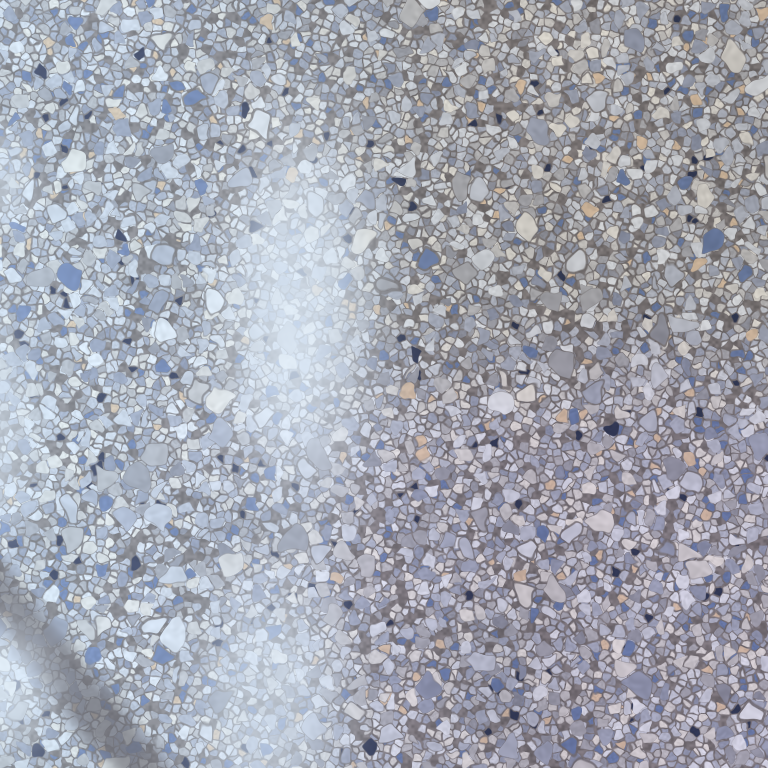
A WebGL 1 fragment shader for this texture:

```glsl
precision highp float;
// Polished terrazzo: three sizes of rounded Voronoi stone chips set in grey
// cement, then lit by soft window glare, a cool-to-warm drift of tint and a
// dark diagonal shadow. All lengths are fractions of the canvas.
uniform vec2 u_resolution;

const vec3 CEMENT = vec3(0.46, 0.445, 0.45);
const vec3 SLATE = vec3(0.50, 0.53, 0.61);
const vec3 MARBLE = vec3(0.82, 0.84, 0.86);
const vec3 BLUE = vec3(0.40, 0.47, 0.62);
const vec3 NAVY = vec3(0.19, 0.22, 0.32);
const vec3 TAN = vec3(0.78, 0.70, 0.61);
const vec3 GLARE = vec3(0.89, 0.945, 1.0);
const vec3 SHADOW = vec3(0.42, 0.42, 0.45);

vec2 hash2(vec2 p) {
  vec3 q = fract(p.xyx * vec3(0.1031, 0.1030, 0.0973));
  q += dot(q, q.yzx + 33.33);
  return fract((q.xx + q.yz) * q.zy);
}

float noise(vec2 p) {
  vec2 i = floor(p), f = fract(p);
  f = f * f * (3.0 - 2.0 * f);
  float low = mix(hash2(i).x, hash2(i + vec2(1.0, 0.0)).x, f.x);
  float high = mix(hash2(i + vec2(0.0, 1.0)).x, hash2(i + 1.0).x, f.x);
  return mix(low, high, f.y);
}

float cloud(vec2 p) {
  return 0.6 * noise(p) + 0.28 * noise(p * 2.1 + 7.0) + 0.12 * noise(p * 4.3 + 19.0);
}

vec2 rotate(vec2 p, float a) {
  return vec2(cos(a) * p.x - sin(a) * p.y, sin(a) * p.x + cos(a) * p.y);
}

float smoothMin(float a, float b, float k) {
  float h = max(k - abs(a - b), 0.0) / k;
  return min(a, b) - h * h * k * 0.25;
}

vec2 cellPoint(vec2 cell) {
  return cell + 0.07 + 0.86 * hash2(cell);
}

// x: rounded distance to the cell border, yz: cell id.
vec3 voronoi(vec2 p) {
  vec2 home = floor(p), nearest = home;
  float best = 9.0;
  for (int j = -1; j <= 1; j++)
  for (int i = -1; i <= 1; i++) {
    vec2 cell = home + vec2(float(i), float(j));
    vec2 d = cellPoint(cell) - p;
    if (dot(d, d) < best) { best = dot(d, d); nearest = cell; }
  }
  vec2 a = cellPoint(nearest) - p;
  float border = 1.0;
  for (int j = -2; j <= 2; j++)
  for (int i = -2; i <= 2; i++) {
    if (i == 0 && j == 0) continue;
    vec2 b = cellPoint(nearest + vec2(float(i), float(j))) - p;
    border = smoothMin(border, dot(0.5 * (a + b), normalize(b - a)), 0.13);
  }
  return vec3(border, nearest);
}

vec3 chipColor(vec2 id) {
  vec2 tone = hash2(id + 31.7);
  float kind = hash2(id + 73.1).x;
  vec3 color = mix(SLATE, MARBLE, pow(tone.x, 0.75));
  color = mix(color, color * vec3(1.02, 0.99, 0.94), step(0.6, tone.y));
  color = mix(color, BLUE, step(kind, 0.065));
  color = mix(color, NAVY, step(kind, 0.017));
  return mix(color, TAN, step(0.978, kind));
}

// Lays one size of chip over the ground; share is the fraction of cells filled.
vec3 layChips(vec3 ground, vec2 uv, float scale, float share, float angle, float blur) {
  vec2 p = rotate(uv, angle) * scale + angle * 37.0;
  p += 0.3 * (vec2(noise(p * 1.7), noise(p * 1.7 + 43.0)) - 0.5);
  vec3 cell = voronoi(p);
  vec2 seed = hash2(cell.yz + 11.3);
  float filled = step(seed.x, share);
  float gap = mix(0.05, 0.17, seed.y * seed.y);
  float rim = smoothstep(0.0, 2.0 * blur, cell.x / scale) * filled;
  float chip = smoothstep(-blur, blur, (cell.x - gap) / scale) * filled;
  vec3 color = chipColor(cell.yz) * (0.95 + 0.1 * noise(p * 4.0));
  return mix(mix(ground, CEMENT * 0.92, rim * 0.8), color, chip);
}

// Soft elliptical pool of light.
float pool(vec2 uv, vec2 center, vec2 size) {
  vec2 d = (uv - center) / size;
  return exp(-pow(dot(d, d), 1.4));
}

float segmentDistance(vec2 p, vec2 a, vec2 b) {
  vec2 ab = b - a;
  return length(p - a - ab * clamp(dot(p - a, ab) / dot(ab, ab), 0.0, 1.0));
}

vec3 light(vec3 color, vec2 uv) {
  float drift = cloud(uv * 6.0) - 0.5;
  float cool = 1.0 - smoothstep(0.05, 0.72, uv.x + 0.2 * drift);
  float upper = smoothstep(0.38, 0.62, uv.y + 0.15 * drift);
  vec3 warm = mix(vec3(1.0, 0.97, 1.02), vec3(1.0, 0.985, 0.97), upper);
  color *= mix(warm, vec3(1.04, 1.09, 1.13), cool) * (1.0 + 0.14 * drift);
  color = mix(color, GLARE, 0.16 * cool);
  // Shadow band, then the window reflections.
  float band = segmentDistance(uv, vec2(-0.05, 0.29), vec2(0.2, -0.02)) + 0.03 * drift;
  color = mix(color, SHADOW, 0.68 * (1.0 - smoothstep(0.012, 0.048, band)));
  float glow = 0.72 * pool(uv, vec2(0.39, 0.59), vec2(0.10, 0.24));
  glow += 0.66 * pool(uv, vec2(0.35, 0.09), vec2(0.095, 0.16));
  glow += 0.50 * pool(uv, vec2(-0.01, 0.77), vec2(0.06, 0.07));
  glow += 0.55 * pool(uv, vec2(-0.02, 0.45), vec2(0.07, 0.14));
  glow += 0.60 * pool(uv, vec2(0.0, 0.10), vec2(0.07, 0.09));
  return mix(color, GLARE, min(glow * (1.0 + 0.5 * drift), 0.78));
}

void main() {
  float side = min(u_resolution.x, u_resolution.y);
  vec2 uv = gl_FragCoord.xy / side;
  float blur = max(0.7 / side, 0.0011);
  vec3 color = CEMENT * (0.86 + 0.28 * noise(uv * 240.0));
  color = layChips(color, uv, 98.0, 0.88, 0.4, blur);
  color = layChips(color, uv, 60.0, 0.36, 1.3, blur);
  color = layChips(color, uv, 36.0, 0.09, 2.2, blur);
  gl_FragColor = vec4(light(color, uv), 1.0);
}
```
